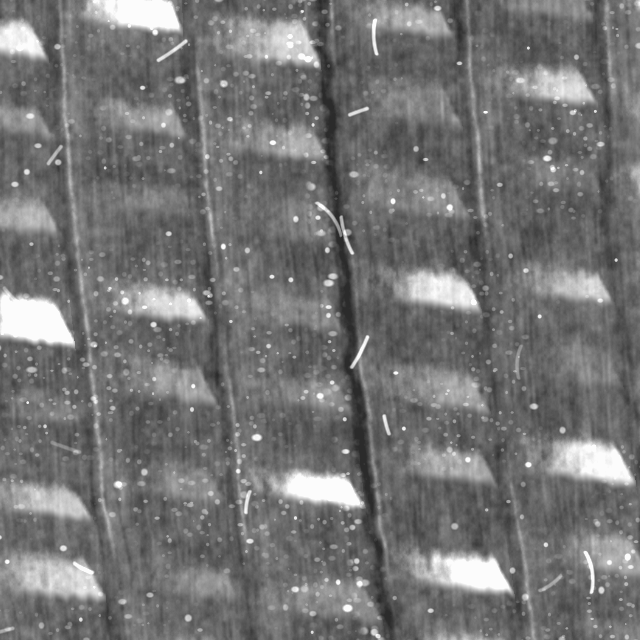
Give the GLSL for this texture, as a Shadertoy shader.

```glsl
// A grey, worn weave under raking light: five leaning columns, about seven glossy
// steps down each one. Slanted glints with hashed strength lie over layered noise,
// then dark seams, scratches, blurred sparkles and loose fibres are added.

const float COLUMN_PITCH = 0.2135;
const float FIRST_EDGE = 0.07;
const float ROWS = 7.0;

float hash(vec2 p) {
    vec3 q = fract(vec3(p.xyx) * 0.1031);
    q += dot(q, q.yzx + 33.33);
    return fract((q.x + q.y) * q.z);
}

vec2 hash2(vec2 p) {
    return vec2(hash(p + 17.3), hash(p + 71.9));
}

float noise(vec2 p) {
    vec2 i = floor(p), f = fract(p);
    f = f * f * (3.0 - 2.0 * f);
    return mix(mix(hash(i), hash(i + vec2(1, 0)), f.x),
               mix(hash(i + vec2(0, 1)), hash(i + vec2(1, 1)), f.x), f.y);
}

float fbm(vec2 p) {
    float sum = 0.0, amp = 0.5;
    for (int k = 0; k < 4; k++) {
        sum += amp * noise(p);
        p = p * 2.03 + 11.7;
        amp *= 0.5;
    }
    return sum / 0.9375;
}

// Soft bell around zero
float bell(float x, float width) {
    return exp(-x * x / (width * width));
}

// One glossy step: faded left end, crisp slanted right end
float glint(vec2 cell, float halfHeight, float rough) {
    float y = cell.y - 0.16 * (cell.x - 0.7) + 0.10 * (rough - 0.5);
    float rightEnd = 0.94 + 0.28 * y;
    float across = smoothstep(0.12, 0.75, cell.x + 0.3 * (rough - 0.5))
                 * (1.0 - smoothstep(rightEnd - 0.02, rightEnd + 0.03, cell.x));
    float down = smoothstep(-halfHeight - 0.13, -halfHeight + 0.06, y)
               * (1.0 - smoothstep(halfHeight - 0.05, halfHeight + 0.09, y));
    return across * down;
}

// All steps of a column; neighbours are visited so jitter never clips them
float glints(float column, float x, float down, float rough) {
    float v = down * ROWS + 0.5 * hash(vec2(column, 4.0));
    float sum = 0.0;
    for (int k = -1; k <= 1; k++) {
        float row = floor(v) + float(k);
        vec2 id = vec2(column + 5.0, row + 9.0);
        float y = v - row - 0.5 - 0.3 * (hash(id) - 0.5);
        float luck = hash(id + 31.0);
        float strength = 0.12 + 1.0 * luck * luck;
        float size = mix(0.10, 0.19, hash(id + 57.0));
        sum += strength * glint(vec2(x, y), size, rough);
        sum += 0.07 * strength * bell(y, 0.35) * smoothstep(0.0, 0.6, x);
    }
    return sum;
}

// Scattered oval sparkles, one possible in each grid cell
float sparkles(vec2 p, float grid, float density, float radius) {
    vec2 g = p * grid, home = floor(g);
    float light = 0.0;
    for (int k = 0; k < 9; k++) {
        vec2 id = home + vec2(k % 3 - 1, k / 3 - 1);
        vec2 d = g - id - hash2(id);
        float size = radius * mix(0.5, 1.3, hash(id + 5.0));
        d.x *= mix(0.6, 1.2, hash(id + 8.0));
        float dotShape = 1.0 - smoothstep(size * 0.5, size * 1.2, length(d));
        light = max(light, dotShape * step(hash(id + 2.0), density)
                           * mix(0.35, 1.0, hash(id + 3.0)));
    }
    return light;
}

// Bent loose fibres
float fibres(vec2 p) {
    float light = 0.0;
    for (int k = 0; k < 16; k++) {
        vec2 id = vec2(float(k), 3.0);
        float angle = 6.2832 * hash(id);
        vec2 dir = vec2(cos(angle), sin(angle)), d = p - hash2(id);
        vec2 q = vec2(dot(d, dir), dot(d, vec2(-dir.y, dir.x)));
        float halfLength = mix(0.012, 0.035, hash(id + 6.0));
        q.y += 14.0 * (hash(id + 9.0) - 0.5) * q.x * q.x;
        q.x -= clamp(q.x, -halfLength, halfLength);
        float shape = 1.0 - smoothstep(0.001, 0.0045, length(q));
        light = max(light, shape * mix(0.15, 0.6, hash(id + 12.0)));
    }
    return light;
}

void mainImage(out vec4 fragColor, in vec2 fragCoord) {
    vec2 p = fragCoord / iResolution.xy;
    float down = 1.0 - p.y;

    // Leaning column coordinates, with a slight waver
    float lean = 0.06 * down + 0.045 * down * down;
    float waver = 0.008 * (noise(vec2(p.x * 5.0, p.y * 9.0)) - 0.5);
    float c = (p.x - lean + waver - FIRST_EDGE) / COLUMN_PITCH;
    float column = floor(c), x = c - column;
    float seam = floor(c + 0.5), offSeam = c - seam;

    // Mottled ground and fine vertical streaks
    float mottle = fbm(p * vec2(28.0, 22.0));
    float grain = fbm(p * vec2(100.0, 80.0) + 40.0);
    float streak = noise(vec2(c * 45.0, p.y * 5.0));
    float thread = noise(vec2(p.x * 230.0, p.y * 14.0));
    float grey = 0.375 + 0.17 * (mottle - 0.5) + 0.20 * (grain - 0.5)
               + 0.07 * (streak - 0.5) + 0.06 * (thread - 0.5);
    grey += 0.10 * (fbm(p * 5.0 + 3.0) - 0.5);

    // Pale striped strip left of each step
    float strip = bell(x - 0.17, 0.12);
    grey += strip * (0.03 + 0.10 * (noise(vec2(c * 24.0, p.y * 2.0)) - 0.4));

    // Glossy steps
    float rough = 0.6 * noise(vec2(c * 17.0, p.y * 30.0)) + 0.4 * grain;
    grey += 0.85 * glints(column, x, down, rough);

    // Dark seams, deepest at the third, and bright broken scratches beside them
    float depth = 0.07 + 0.13 * bell(seam - 2.0, 0.5);
    float ragged = 0.06 * (noise(vec2(seam * 7.0, p.y * 28.0)) - 0.5);
    grey -= depth * bell(offSeam - 0.03 + ragged, 0.05);
    float broken = smoothstep(0.35, 0.75, noise(vec2(seam * 13.0, p.y * 4.0)));
    grey += 0.20 * broken * bell(offSeam - 0.10 + 0.3 * ragged, 0.017) * (0.4 + grain);

    // Sparkles: clustered dust, larger spots and beads along the deep seam
    float dust = smoothstep(0.35, 0.7, fbm(p * 9.0 + 20.0));
    grey += 0.30 * dust * sparkles(p, 75.0, 0.38, 0.28);
    grey += 0.55 * sparkles(p + 3.0, 34.0, 0.13, 0.17);
    float beads = bell(offSeam + 0.09, 0.07) * bell(seam - 2.0, 0.5);
    grey += 0.55 * beads * sparkles(p + 7.0, 58.0, 0.65, 0.30);

    grey += fibres(p);
    fragColor = vec4(vec3(clamp(grey, 0.17, 0.99)), 1.0);
}
```
